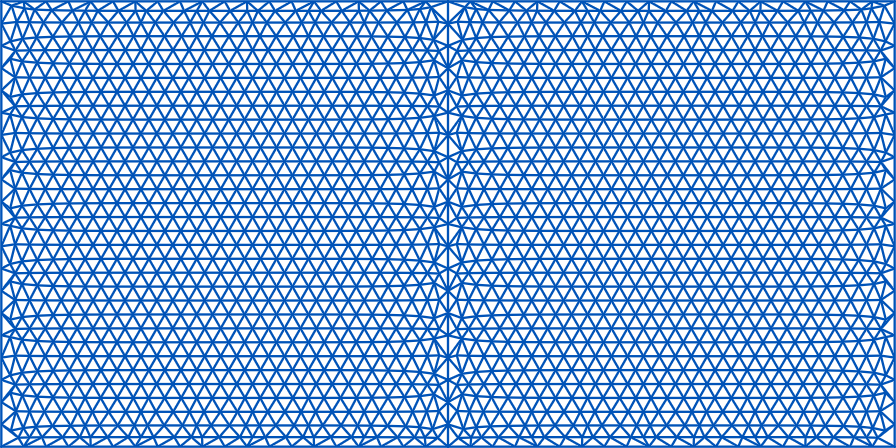
Give the GLSL for this pattern, as a WebGL 1 fragment shader.

```glsl
precision highp float;
// Two mirrored square panels of blue triangular mesh, fanned into evenly split rims.

uniform vec2 u_resolution;

#define COLS 28.0          // mesh nodes along a row of one panel
#define ROWS 32.0          // mesh rows
#define RIM_PARTS 20.0     // segments on each panel side
#define LINE_WIDTH 0.0052  // in panel heights
#define MARGIN 0.003       // inset of the outer frame
#define RIM_PUSH 0.5       // inward shift of nodes near a side, in cells
#define BEND vec2(0.3, 0.45)
#define BEND_WAVES 8.0
#define BEND_PHASE vec2(0.5, 0.1)
#define LINE_COLOR vec3(0.0, 0.325, 0.72)
#define PAPER_COLOR vec3(1.0)

const float TAU = 6.2831853;

float segmentDistance(vec2 p, vec2 a, vec2 b) {
  vec2 pa = p - a, ba = b - a;
  return length(pa - ba * clamp(dot(pa, ba) / dot(ba, ba), 0.0, 1.0));
}

bool inside(float index, float count) {
  return index > -0.5 && index < count - 0.5;
}

// Staggered lattice node, relaxed near the panel sides.
vec2 meshNode(float i, float j) {
  vec2 cells = vec2(COLS, ROWS);
  vec2 n = vec2(i + 0.25 + 0.5 * mod(j, 2.0), j + 0.5);
  vec2 gap = min(n, cells - n);
  vec2 wave = sin(TAU * (BEND_WAVES * n / cells - BEND_PHASE));
  n += sign(0.5 * cells - n) * RIM_PUSH * exp(-2.0 * gap);
  n -= BEND * wave * exp(-0.7 * gap.yx);
  return n / cells;
}

// Triangles between the lattice nodes.
float latticeDistance(vec2 p) {
  float d = 1.0;
  for (int r = -2; r <= 1; r++) {
    float j = floor(p.y * ROWS - 0.5) + float(r);
    if (!inside(j, ROWS)) continue;
    float odd = mod(j, 2.0);
    for (int c = -2; c <= 2; c++) {
      float i = floor(p.x * COLS - 0.25 - 0.5 * odd) + float(c);
      if (!inside(i, COLS)) continue;
      vec2 a = meshNode(i, j);
      float left = i - 1.0 + odd;
      if (inside(i + 1.0, COLS))
        d = min(d, segmentDistance(p, a, meshNode(i + 1.0, j)));
      if (!inside(j + 1.0, ROWS)) continue;
      if (inside(left, COLS))
        d = min(d, segmentDistance(p, a, meshNode(left, j + 1.0)));
      if (inside(left + 1.0, COLS))
        d = min(d, segmentDistance(p, a, meshNode(left + 1.0, j + 1.0)));
    }
  }
  return d;
}

// Spokes from the rim points to the outermost nodes whose spans overlap theirs.
float spokeDistance(vec2 p) {
  float d = 1.0;
  vec2 side = step(0.5, p);
  vec2 ratio = vec2(COLS, ROWS) / RIM_PARTS;
  vec2 reach = 0.5 * (ratio + 1.0);
  for (int s = -1; s <= 2; s++) {
    vec2 k = floor(p * RIM_PARTS) + float(s);
    vec2 center = k * ratio - vec2(0.5, 0.45);
    vec2 first = ceil(center - reach);
    for (int m = 0; m < 3; m++) {
      vec2 n = first + float(m);
      vec2 offset = abs(n - center);
      if (inside(k.x, RIM_PARTS + 1.0) && inside(n.x, COLS) && offset.x < reach.x)
        d = min(d, segmentDistance(p, vec2(k.x / RIM_PARTS, side.y),
                                   meshNode(n.x, side.y * (ROWS - 1.0))));
      if (inside(k.y, RIM_PARTS + 1.0) && inside(n.y, ROWS) && offset.y < reach.y)
        d = min(d, segmentDistance(p, vec2(side.x, k.y / RIM_PARTS),
                                   meshNode(side.x * (COLS - 1.0), n.y)));
    }
  }
  return d;
}

void main() {
  // Panel space: x is 0 on the shared middle line and 1 on the outer side.
  vec2 p = gl_FragCoord.xy / u_resolution * vec2(2.0, 1.0);
  p.x = abs(p.x - 1.0) / (1.0 - MARGIN);
  p.y = (p.y - MARGIN) / (1.0 - 2.0 * MARGIN);

  vec2 frame = min(abs(p), abs(1.0 - p));
  float d = min(frame.x, frame.y);
  d = min(d, min(latticeDistance(p), spokeDistance(p)));

  float ink = clamp(0.5 + (0.5 * LINE_WIDTH - d) * u_resolution.y, 0.0, 1.0);
  gl_FragColor = vec4(mix(PAPER_COLOR, LINE_COLOR, ink), 1.0);
}
```
